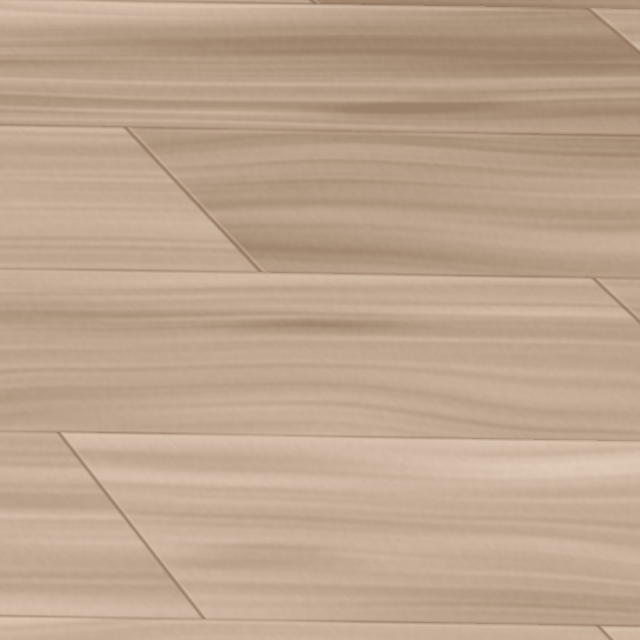
Reproduce this texture procedurally as a WebGL 1 fragment shader.

```glsl
precision highp float;

// Pale wood planks in rows that widen toward the viewer, with slanted end joints.
// Each plank seeds its own grain: stretched noise at several scales, bent by a
// slow warp, plus dark tapered figures; grooves are drawn from line distances.

uniform vec2 u_resolution;

float hash(vec2 p) {
  return fract(sin(dot(p, vec2(127.1, 311.7))) * 4375.85);
}

float noise(vec2 p) {
  vec2 i = floor(p), f = fract(p);
  f = f * f * (3.0 - 2.0 * f);
  return mix(mix(hash(i), hash(i + vec2(1.0, 0.0)), f.x),
             mix(hash(i + vec2(0.0, 1.0)), hash(i + 1.0), f.x), f.y);
}

// Streaks along x, centred on zero; calm planks keep mostly the fine ones.
float grain(vec2 p, float seed, float calm) {
  float sum = 0.0;
  vec2 frequency = vec2(1.1, 3.2);
  for (int i = 0; i < 4; i++) {
    float octave = float(i);
    float weight = mix(0.46 - 0.06 * octave, 0.14 + 0.05 * octave, calm);
    sum += weight * (noise(p * frequency + seed * 7.3 + octave * 19.7) - 0.5);
    frequency *= vec2(1.25, 2.2);
  }
  return sum;
}

// One dark elongated figure per row, ragged at its ends.
float figure(vec2 p, float row) {
  vec2 centre = vec2(0.66 - 0.08 * row, row + fract(0.81 + 0.3 * row));
  vec2 offset = (p - centre) / vec2(0.23, 0.10);
  offset.y += 0.35 * offset.x;
  float ragged = 0.45 * (noise(p * vec2(7.0, 22.0)) - 0.5);
  return smoothstep(1.0, 0.1, length(offset) + ragged);
}

float line(float d, float halfWidth) {
  float soft = 1.0 / u_resolution.y + 0.0012;
  return 1.0 - smoothstep(halfWidth - soft, halfWidth + soft, abs(d));
}

void main() {
  vec2 uv = gl_FragCoord.xy / u_resolution;
  float x = uv.x;
  float y = 1.0 - uv.y - 0.016 * x;

  // Rows grow by a constant ratio down the canvas.
  float depth = log(1.0 + 0.69 * (y + 0.002)) / log(1.136);
  float row = floor(depth);
  float rowTop = (pow(1.136, row) - 1.0) / 0.69 - 0.002;
  float odd = mod(row, 2.0);

  // The slanted joint alternates between the right and left of the rows.
  float jointStart = mix(0.918 + 0.004 * row, 0.247 - 0.052 * row, odd);
  float slant = mix(1.2 - 0.06 * row, 1.03 - 0.08 * row, odd);
  float joint = (x - jointStart - slant * (y - rowTop)) / sqrt(1.0 + slant * slant);
  float side = step(0.0, joint);
  float seed = row * 2.0 + side + 3.0;
  float calm = odd * (1.0 - side);

  // Grain, with a gentle bend that is weaker in calm planks.
  float bend = noise(vec2(x * 2.6, depth * 2.2) + seed * 3.1) - 0.5;
  vec2 p = vec2(x, depth + bend * mix(0.20, 0.03, calm));
  float tone = 0.47 + grain(p, seed, calm);
  tone += 0.14 * (hash(vec2(seed, 4.0)) - 0.5);
  tone += 0.16 * y - 0.14 * x * (1.0 - y);
  tone -= 0.07 * odd * side * (2.0 - 0.5 * row);
  tone -= 0.30 * figure(p, row) * (1.0 - calm) * (1.0 - 0.7 * step(0.5, odd) * step(row, 1.5));

  // Thin dark veins with pale edges.
  float vein = noise(vec2(x * 1.3, p.y * 9.0) + seed * 5.7);
  tone -= 0.20 * smoothstep(0.66, 0.92, vein) * (1.0 - 0.6 * calm);
  tone += 0.10 * smoothstep(0.34, 0.08, vein);

  // Faint diagonal pores.
  tone += 0.07 * (noise(vec2(x + y, 2.5 * (y - x)) * vec2(90.0, 55.0)) - 0.5);

  vec3 darkWood = vec3(0.635, 0.535, 0.445);
  vec3 paleWood = vec3(0.860, 0.775, 0.695);
  vec3 color = mix(darkWood, paleWood, clamp(tone, -0.1, 1.05));

  // Grooves: a faint one between rows, a deeper one at the joints with a lit lip.
  vec3 grooveBrown = vec3(0.56, 0.45, 0.36);
  float rowGap = (depth - floor(depth + 0.5)) * 0.1275 * (1.0 / 0.69 + y);
  float wear = 0.25 + 0.45 * noise(vec2(x * 5.0, floor(depth + 0.5) * 8.0));
  color = mix(color, paleWood, 0.25 * line(rowGap - 0.005, 0.002));
  color = mix(color, grooveBrown, wear * line(rowGap, 0.0016));
  color = mix(color, paleWood, 0.35 * line(joint - 0.0045, 0.0018));
  color = mix(color, grooveBrown, 0.80 * line(joint, 0.0022));

  gl_FragColor = vec4(color, 1.0);
}
```
